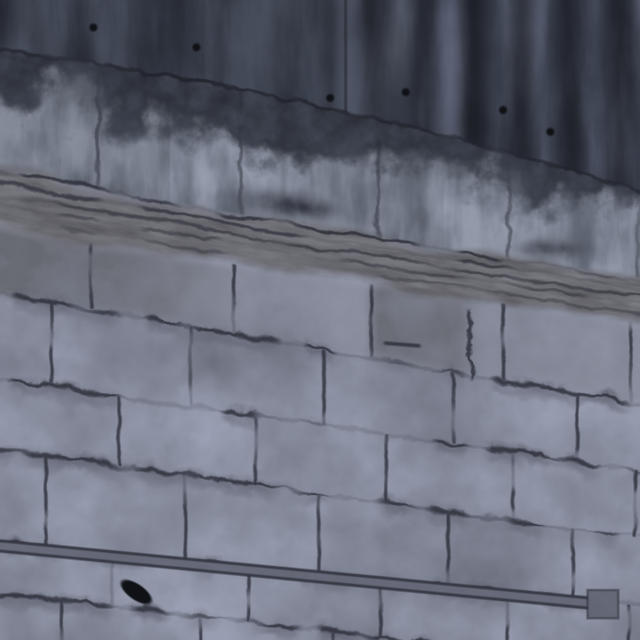
Give the GLSL for this texture, as a WebGL 2 fragment shader.

```glsl
#version 300 es
precision highp float;
uniform vec2 u_resolution;
out vec4 fragColor;

float hash(vec2 p) {
  vec3 h = fract(p.xyx * 0.1031);
  h += dot(h, h.yzx + 33.33);
  return fract((h.x + h.y) * h.z);
}
float noise(vec2 p) {
  vec2 i = floor(p), f = fract(p);
  f = f * f * (3.0 - 2.0 * f);
  return mix(mix(hash(i), hash(i + vec2(1, 0)), f.x),
             mix(hash(i + vec2(0, 1)), hash(i + vec2(1, 1)), f.x), f.y);
}
float fbm(vec2 p) {
  float sum = 0.0, amp = 0.5;
  for (int i = 0; i < 5; i++) {
    sum += amp * noise(p);
    p = mat2(1.6, 1.2, -1.2, 1.6) * p + 7.3;
    amp *= 0.5;
  }
  return sum;
}
float stroke(float d, float w) { return 1.0 - smoothstep(w * 0.2, w * 1.7, abs(d)); }
float below(float d, float s) { return 1.0 - smoothstep(-s, s, d); }
float span(float a, float b, float v, float s) { return below(a - v, s) * below(v - b, s); }
float blob(vec2 d, vec2 r) { return exp(-dot(d / r, d / r)); }

void main() {
  // q runs right and down, so the courses count from the top
  vec2 q = gl_FragCoord.xy / u_resolution;
  q.y = 1.0 - q.y;
  float x = q.x, y = q.y;
  float mottle = fbm(q * 9.0), grit = fbm(q * 38.0 + 4.0);
  float drips = fbm(q * vec2(34, 9) + 11.0);
  float wobble = (grit - 0.5) * 0.016;
  vec3 ink = vec3(0.16, 0.17, 0.21);
  vec3 col = vec3(0.55, 0.57, 0.64) * (0.75 + 0.42 * mottle);
  float ledgeTop = 0.265 + 0.2 * x - 0.03 * x * x, ledgeBottom = 0.36 + 0.145 * x;
  float columns = 4.43 * x + 0.45 * x * x, pitch = 4.43 + 0.9 * x;

  // Block courses: bed height at the left, slope, joint phase
  vec3 courses[6] = vec3[](vec3(0.458, 0.173, 0.61), vec3(0.592, 0.143, 0.36),
    vec3(0.703, 0.137, 0.84), vec3(0.849, 0.097, 0.32),
    vec3(0.927, 0.115, 0.79), vec3(1.03, 0.1, 0.43));
  float top = ledgeBottom, joints = 0.0, grime = 0.0;
  for (int i = 0; i < 6; i++) {
    vec3 c = courses[i];
    float bed = c.x + c.y * x, row = float(i);
    float n = columns * (i == 0 ? 0.96 : 1.0) - c.z + 0.5;
    float inside = span(top, bed, y, 0.002);
    float wear = smoothstep(0.15, 0.6, noise(vec2(floor(n) * 3.7, y * 32.0 + row * 5.0)));
    float head = stroke((fract(n) - 0.5) / pitch + wobble * 0.4, 0.0028);
    joints = max(joints, head * inside * mix(0.25, 1.0, wear));
    float gaps = smoothstep(0.25, 0.7, noise(vec2(x * 24.0 + row * 9.1, row)));
    float width = 0.0018 + 0.003 * noise(vec2(x * 50.0, row * 3.0));
    joints = max(joints, stroke(y - bed + wobble, width) * mix(0.2, 1.0, gaps));
    grime = max(grime, stroke(y - bed - 0.006 + wobble * 2.0, 0.012) * gaps * grit);
    col *= 1.0 + inside * 0.07 * (hash(vec2(floor(n - 0.5), row + 2.0)) - 0.5);
    top = bed;
  }

  // Dirty first course, with a patched block and its side crack
  float dirt = below(x - 0.25, 0.17) + 0.8 * span(0.585, 0.73, x, 0.02) + 0.25;
  dirt *= span(ledgeBottom, 0.458 + 0.173 * x, y, 0.015) * (1.8 * mottle - 0.25);
  col = mix(col, vec3(0.38, 0.385, 0.41), clamp(dirt, 0.0, 0.8));
  joints = max(joints, stroke(x - 0.733 + wobble * 1.5, 0.003) * span(0.485, 0.593, y, 0.005));
  joints = max(joints, stroke(y - 0.488 - 0.08 * x, 0.003) * span(0.6, 0.657, x, 0.004));
  col = mix(col, vec3(0.33, 0.34, 0.39), grime * 0.85);
  col = mix(col, ink, joints * 0.78);

  // Streaked blocks between the ledge and the sheet
  float light = smoothstep(0.25, 0.68, mix(drips, mottle, 0.55));
  vec3 washed = mix(vec3(0.35, 0.37, 0.42), vec3(0.56, 0.585, 0.645), light);
  float cell = columns * 0.96 - 0.16;
  washed *= 0.93 + 0.12 * hash(vec2(floor(cell), 8.0));
  washed = mix(washed, ink, 0.8 * mottle * stroke((fract(cell) - 0.5) / pitch + wobble, 0.003));
  col = mix(col, washed, below(y - ledgeTop, 0.004));
  float soot = blob(q - vec2(0.46, 0.253 + x * 0.15), vec2(0.065, 0.017))
             + 0.8 * blob(q - vec2(0.86, 0.389), vec2(0.045, 0.014));
  col = mix(col, ink, min(soot * (0.35 + 1.1 * grit), 0.85));

  // Layered ledge, split along its length
  float layer = (y - ledgeTop) / (ledgeBottom - ledgeTop);
  vec3 plaster = vec3(0.40, 0.395, 0.415) * (0.75 + 0.5 * fbm(vec2(x * 20.0, layer * 7.0)));
  col = mix(col, plaster, 0.85 * span(0.0, 1.0, layer + (mottle - 0.5) * 0.5, 0.13));
  for (float k = 0.0; k < 5.0; k++) {
    float split = layer - 0.02 - k * 0.19 + noise(vec2(x * 14.0, k * 4.0)) * 0.1 - 0.05;
    float broken = smoothstep(0.3, 0.7, noise(vec2(x * 16.0 + k * 6.0, k)));
    col = mix(col, ink, stroke(split + wobble * 9.0, 0.035) * (0.15 + 0.65 * broken) * (1.0 - 0.13 * k));
  }

  // Black mould hanging under the sheet
  float mouldEnd = 0.132 + 0.21 * x + (mottle - 0.5) * 0.15 + (grit - 0.5) * 0.08;
  vec3 mould = vec3(0.18, 0.195, 0.235) * (0.65 + 0.75 * grit);
  col = mix(col, mould, 0.92 * below(y - mouldEnd, 0.03));

  // Corrugated sheet, ribs stronger to the right, with bolts
  float rib = 0.5 + 0.5 * cos((x - 0.852) * 84.0 + noise(vec2(x * 7.0, 2.0)) * 0.8 - 0.4);
  float stain = smoothstep(0.2, 0.8, fbm(q * vec2(24, 4) + 3.0));
  vec3 sheet = mix(vec3(0.16, 0.175, 0.215), vec3(0.27, 0.29, 0.345), stain);
  sheet *= mix(1.0, 0.75 + 0.5 * rib, 0.1 + 0.9 * smoothstep(0.35, 0.75, x));
  sheet = (sheet + 0.07 * blob(q - vec2(0.62, 0.06), vec2(0.025, 0.09))) * (0.8 + 0.4 * mottle);
  sheet = mix(sheet, ink * 0.7, stroke(x - 0.54, 0.0025) * 0.5);
  vec2 bolts[6] = vec2[](vec2(0.146, 0.043), vec2(0.307, 0.074), vec2(0.516, 0.153),
    vec2(0.634, 0.144), vec2(0.786, 0.172), vec2(0.86, 0.206));
  for (int i = 0; i < 6; i++)
    sheet = mix(sheet, ink * 0.4, below(length(q - bolts[i]) - 0.006, 0.003));
  float edge = y - 0.078 - 0.13 * x - 0.09 * x * x + wobble;
  col = mix(col, sheet, below(edge, 0.005));
  col = mix(col, ink * 0.65, stroke(edge, 0.003) * mottle);

  // Conduit with dark rims, ending at a junction box
  float pipe = y - 0.853 - 0.097 * x, run = below(x - 0.927, 0.003);
  col = mix(col, vec3(0.40, 0.415, 0.47), below(abs(pipe) - 0.009, 0.002) * run);
  col = mix(col, ink, stroke(abs(pipe) - 0.008, 0.0025) * 0.75 * run);
  vec2 box = abs(q - vec2(0.942, 0.944)) - vec2(0.024, 0.022);
  float boxEdge = max(box.x, box.y);
  col = mix(col, vec3(0.39, 0.405, 0.46), below(boxEdge, 0.002));
  col = mix(col, ink, stroke(boxEdge, 0.002) * 0.5);

  // Small dark hollow under the conduit
  vec2 h = mat2(0.82, -0.57, 0.57, 0.82) * (q - vec2(0.213, 0.925));
  col = mix(col, ink * 0.4, below(length(h / vec2(0.028, 0.012)) - 1.0, 0.17));
  fragColor = vec4(col * (0.96 + 0.08 * grit), 1.0);
}
```
